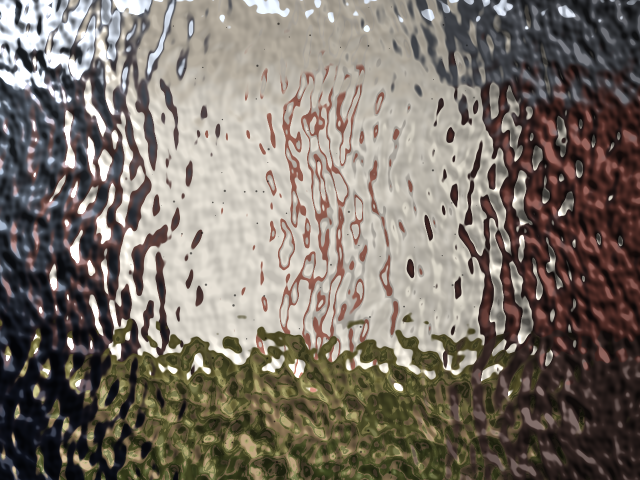
A Shadertoy shader for this texture:

```glsl
// A pale wall, brick, lawn and sky seen through rippled window glass.
// Jittered cellular bumps give the glass a slope; the slope bends the view
// into a soft procedural scene and also lights the surface.

vec2 hash2(vec2 cell) {
    vec3 q = fract(cell.xyx * vec3(0.1031, 0.1030, 0.0973));
    q += dot(q, q.yzx + 33.33);
    return fract((q.xx + q.yz) * q.zy);
}

// Gradient of a sum of round bumps, one per cell
vec2 bumpSlope(vec2 p, float sharpness) {
    vec2 cell = floor(p), slope = vec2(0.0);
    for (int j = -1; j <= 1; j++)
    for (int i = -1; i <= 1; i++) {
        vec2 id = cell + vec2(i, j);
        vec2 rnd = hash2(id);
        vec2 d = p - id - 0.15 - 0.7 * rnd;
        float height = 0.5 + 0.9 * fract(rnd.x * 7.0 + rnd.y * 5.0);
        slope -= 2.0 * sharpness * height * d * exp(-sharpness * dot(d, d));
    }
    return slope;
}

float layeredSines(vec2 p) {
    float sum = 0.0, amp = 0.5;
    for (int i = 0; i < 4; i++) {
        sum += amp * sin(p.x + 1.7 * sin(p.y)) * cos(p.y + 0.8);
        p = mat2(1.3, 1.1, -1.1, 1.3) * p + 2.1;
        amp *= 0.6;
    }
    return sum;
}

// 1 between lo and hi, with soft borders
float band(float x, float lo, float hi, float soft) {
    return smoothstep(lo - soft, lo + soft, x) * (1.0 - smoothstep(hi - soft, hi + soft, x));
}

// Soft elliptical spot
float blob(vec2 p, vec2 center, vec2 radius) {
    vec2 d = (p - center) / radius;
    return exp(-dot(d, d));
}

vec3 lawn(vec2 p) {
    float patches = layeredSines(p * vec2(15.0, 40.0));
    vec3 grass = mix(vec3(0.20, 0.24, 0.11), vec3(0.42, 0.40, 0.24), smoothstep(-0.02, 0.13, p.y));
    vec3 soil = vec3(0.48, 0.39, 0.30);
    vec3 col = mix(grass, soil, 0.8 * smoothstep(0.0, 0.2, patches) * (1.0 - smoothstep(0.17, 0.24, p.y)));
    col = mix(col, vec3(0.20, 0.21, 0.10), 0.7 * smoothstep(0.06, 0.22, -patches));
    col = mix(col, vec3(0.30, 0.28, 0.14), band(p.y, 0.245, 0.29, 0.012) * 0.85);
    return mix(col, vec3(0.19, 0.14, 0.13), smoothstep(0.92, 1.12, p.x));
}

vec3 scene(vec2 p) {
    // Shaded left side, with a brick patch
    vec3 left = mix(vec3(0.04, 0.05, 0.08), vec3(0.28, 0.31, 0.35), smoothstep(0.2, 0.7, p.y));
    left = mix(left, vec3(0.37, 0.23, 0.20), 0.85 * blob(p, vec2(0.25, 0.54), vec2(0.10, 0.32)));
    // Brick on the right, grey roof above it
    vec3 brick = mix(vec3(0.15, 0.10, 0.10), vec3(0.29, 0.16, 0.14), smoothstep(1.05, 1.25, p.x));
    brick *= mix(0.65, 1.0, smoothstep(0.1, 0.45, p.y));
    vec3 right = mix(brick, vec3(0.23, 0.24, 0.26), smoothstep(0.74, 0.88, p.y));
    vec3 col = mix(left, right, smoothstep(0.55, 0.75, p.x));
    // Sunlit wall, dimmer toward the top, the right and beside the strip
    vec3 wall = mix(vec3(0.84, 0.82, 0.78), vec3(0.66, 0.63, 0.58), smoothstep(0.74, 0.90, p.y));
    wall = mix(wall, vec3(0.66, 0.64, 0.60), 0.75 * smoothstep(0.72, 0.90, p.x));
    wall = mix(wall, vec3(0.80, 0.78, 0.73), smoothstep(0.93, 1.0, p.x) * smoothstep(0.8, 0.7, p.y));
    wall = mix(wall, vec3(0.63, 0.61, 0.58), 0.8 * band(p.x, 0.685, 0.735, 0.015));
    float rightEdge = 1.04 - 0.14 * smoothstep(0.72, 0.95, p.y);
    col = mix(col, wall, band(p.x, 0.28, rightEdge, 0.014 + 0.05 * smoothstep(0.75, 0.9, p.y)));
    // Narrow brick strip in the middle
    float strip = band(p.x, 0.635, 0.692, 0.008) * band(p.y, 0.25, 0.82, 0.04);
    col = mix(col, vec3(0.55, 0.35, 0.30), strip);
    // Grass below
    float lawnArea = (1.0 - smoothstep(0.265, 0.28, p.y)) * smoothstep(0.17, 0.25, p.x);
    col = mix(col, lawn(p), lawnArea);
    // Sky at the top edge and the upper left corner
    float sky = smoothstep(1.018, 1.032, p.y) * (1.0 - 0.5 * smoothstep(0.8, 1.1, p.x));
    sky = max(sky, smoothstep(0.45, 0.65, blob(p, vec2(0.06, 0.95), vec2(0.21, 0.15))));
    return mix(col, vec3(0.90, 0.94, 1.0), sky);
}

// Small dark grains on the glass
float grains(vec2 p, float density) {
    vec2 cell = floor(p * density), rnd = hash2(cell + 71.0);
    float dist = length(fract(p * density) - 0.25 - 0.5 * rnd);
    float size = 0.05 + 0.13 * rnd.y * rnd.y;
    return step(0.9, fract(rnd.x * 13.0 + rnd.y * 9.0)) * (1.0 - smoothstep(0.3 * size, size, dist));
}

vec3 glassView(vec2 p) {
    // Tall ripples bent gently, plus finer round ones
    vec2 bent = p + vec2(0.014 * sin(p.y * 15.0 + p.x * 5.0) + 0.1 * (p.x - 0.66) * p.y, 0.01 * sin(p.x * 21.0));
    vec2 tall = bumpSlope(bent * vec2(37.0, 23.0), 3.4);
    vec2 fine = bumpSlope(bent * vec2(67.0, 52.0) + 9.0, 3.2);
    vec2 slope = tall + 0.34 * fine;
    // Stronger bending away from the middle
    float reach = 0.086 + 0.035 * smoothstep(0.15, 0.5, abs(p.x - 0.66));
    vec3 col = scene(p + slope * vec2(reach, 0.043));

    // Surface light: faint on the wall, cold glints on the left
    float lit = dot(0.85 * tall + 0.7 * fine, vec2(0.65, 0.75));
    float glint = smoothstep(0.6, 1.5, lit);
    float leftSide = 1.0 - smoothstep(0.10, 0.36, p.x);
    float rightSide = smoothstep(0.92, 1.15, p.x);
    float low = 1.0 - smoothstep(0.2, 0.32, p.y);
    float relief = 0.06 + 0.36 * max(max(leftSide, rightSide), 0.6 * low);
    col *= 1.0 + relief * clamp(lit, -1.6, 1.3);
    col += glint * leftSide * mix(0.2, 0.46, smoothstep(0.3, 0.9, p.y)) * vec3(0.85, 0.91, 1.0);
    col += glint * rightSide * 0.16 * vec3(1.0, 0.96, 0.95);
    col += glint * low * 0.12 * (1.0 - leftSide);
    col *= 1.0 - 0.6 * grains(p, 46.0) * band(p.x, 0.3, 1.0, 0.1);
    // Dim corners
    vec2 d = p - vec2(0.63, 0.57);
    return col * (1.0 - 0.25 * smoothstep(0.35, 0.9, dot(d, d) * 1.3) * smoothstep(0.2, 0.8, p.x));
}

void mainImage(out vec4 fragColor, in vec2 fragCoord) {
    vec3 col = vec3(0.0);
    // Four samples per pixel smooth the refracted edges
    for (int i = 0; i < 4; i++) {
        vec2 offset = vec2(i % 2, i / 2) * 0.5 - 0.25;
        col += glassView((fragCoord + offset) / iResolution.y);
    }
    fragColor = vec4(clamp(col * 0.25, 0.0, 1.0), 1.0);
}
```
